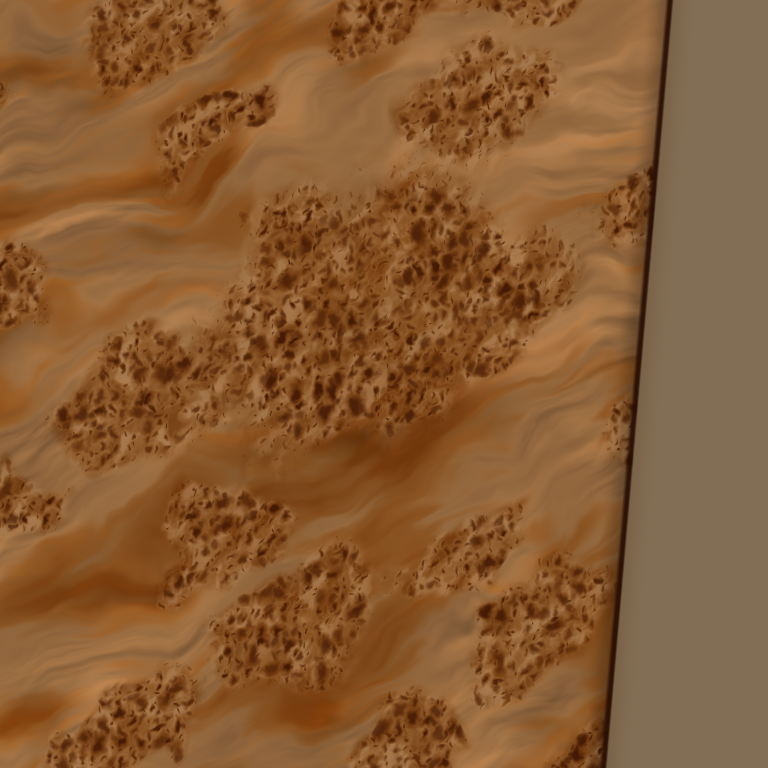
Give the GLSL for this texture, as a three.js fragment shader.

```glsl
// Polished burl veneer with a slanted right edge against a plain grey-beige wall.
// Stretched noise makes the silky fibres; jittered ellipses on a tilted grid make
// the burl clusters, which are filled with small dark knots from a cell loop.

#define GRAIN_ANGLE 0.45
#define FIBRE_SCALE vec2(13.0, 62.0)
#define CLUSTER_ANGLE 0.62
#define CLUSTER_SIZE vec2(0.27, 0.20)
#define CLUSTER_SHARE 0.82
#define KNOT_COUNT 42.0
#define EDGE_BOTTOM 0.788
#define EDGE_LEAN 0.087

varying vec2 vUv;

const vec3 SHEEN = vec3(0.66, 0.48, 0.31);
const vec3 TAN   = vec3(0.61, 0.43, 0.26);
const vec3 HONEY = vec3(0.53, 0.32, 0.13);
const vec3 AMBER = vec3(0.43, 0.21, 0.04);
const vec3 KNOT  = vec3(0.25, 0.09, 0.015);
const vec3 WALL  = vec3(0.51, 0.43, 0.33);
const vec3 WALL_SHADE = vec3(0.47, 0.37, 0.27);

float hash(vec2 p) {
  vec3 q = fract(p.xyx * 0.1031);
  q += dot(q, q.yzx + 33.33);
  return fract((q.x + q.y) * q.z);
}

vec2 hash2(vec2 p) { return vec2(hash(p), hash(p + 57.3)); }

float noise(vec2 p) {
  vec2 i = floor(p), f = fract(p);
  f = f * f * (3.0 - 2.0 * f);
  return mix(mix(hash(i), hash(i + vec2(1, 0)), f.x),
             mix(hash(i + vec2(0, 1)), hash(i + vec2(1, 1)), f.x), f.y);
}

float fbm(vec2 p) {
  float sum = 0.0, gain = 0.57;
  for (int i = 0; i < 3; i++) {
    sum += gain * noise(p);
    p = p * 2.03 + 17.7;
    gain *= 0.5;
  }
  return sum;
}

vec2 warp(vec2 p) { return vec2(fbm(p), fbm(p + 41.0)) - 0.5; }

// Coordinates of p in a frame turned by angle a
vec2 turn(vec2 p, float a) {
  return mat2(cos(a), -sin(a), sin(a), cos(a)) * p;
}

// Burl coverage: one broad central patch plus scattered tilted ellipses
float burlMask(vec2 p) {
  p += 0.11 * warp(p * 11.0);
  float cover = 1.0 - length(turn(p - vec2(0.46, 0.59), CLUSTER_ANGLE) / vec2(0.25, 0.17));
  vec2 q = turn(p, CLUSTER_ANGLE) / CLUSTER_SIZE;
  for (int y = -1; y <= 1; y++)
  for (int x = -1; x <= 1; x++) {
    vec2 cell = floor(q) + vec2(x, y);
    vec2 centre = cell + 0.25 + 0.5 * hash2(cell + 9.0);
    vec2 radius = vec2(0.32, 0.27) + vec2(0.22, 0.18) * hash2(cell + 23.0);
    float present = step(hash(cell + 71.0), CLUSTER_SHARE);
    cover = max(cover, present * (1.0 - length((q - centre) / radius)));
  }
  return smoothstep(0.0, 0.28, cover);
}

// x: dark knot cores, y: brown halos, z: pale rims where fibres part around them
vec3 knots(vec2 p, float count, float mask) {
  vec2 q = (p + 0.018 * warp(p * 65.0)) * count;
  vec3 found = vec3(0.0);
  for (int y = -1; y <= 1; y++)
  for (int x = -1; x <= 1; x++) {
    vec2 cell = floor(q) + vec2(x, y);
    float size = hash(cell + 5.0);
    vec2 offset = turn(q - cell - 0.15 - 0.7 * hash2(cell), 0.6 + 1.2 * hash(cell + 31.0));
    float d = length(offset * vec2(0.8, 1.35));
    float r = mask * mix(0.16, 0.50, size * size) + 0.001;
    float core = (1.0 - smoothstep(0.35 * r, 1.15 * r, d)) * (0.5 + 0.5 * hash(cell + 13.0));
    float halo = 1.0 - smoothstep(0.8 * r, 1.9 * r, d);
    float rim = smoothstep(1.2 * r, 1.8 * r, d) * (1.0 - smoothstep(1.8 * r, 2.7 * r, d));
    found = max(found, vec3(core, halo, rim) * mask);
  }
  return found;
}

vec3 wood(vec2 p) {
  // Silky figure: broad stains, mid streaks and fine fibres
  vec2 g = turn(p, GRAIN_ANGLE) + 0.16 * warp(p * 4.5) + 0.025 * warp(p * 17.0);
  float stain = fbm(g * vec2(3.0, 6.0) + 3.0);
  float streak = fbm(g * vec2(7.0, 24.0) + 11.0);
  float fibre = fbm(g * FIBRE_SCALE);
  float silk = smoothstep(0.3, 0.65, fbm(p * 6.0 + 23.0));
  float band = exp(-pow((p.y - 0.27 - 0.36 * p.x) / 0.09, 2.0));
  float tone = stain + 0.5 * (streak - 0.5) + 0.25 * (fibre - 0.5) - 0.03
             + 0.16 * band + 0.09 * smoothstep(0.6, 0.85, p.x);
  vec3 col = mix(TAN, HONEY, smoothstep(0.49, 0.66, tone));
  col = mix(col, AMBER, 0.95 * smoothstep(0.64, 0.84, tone));
  col = mix(col, SHEEN, 0.7 * smoothstep(0.5, 0.75, streak) * (1.0 - smoothstep(0.4, 0.62, stain)));
  col *= 1.0 + 0.22 * (streak - 0.5) + mix(0.12, 0.5, silk) * (fibre - 0.5);

  // Burl patches: mottled ground, halos, pale rims, then dark cores of two sizes
  float mask = burlMask(p);
  float crowd = mask * smoothstep(0.25, 0.50, fbm(p * 14.0 + 5.0));
  float mottle = fbm(turn(p, 1.0) * vec2(42.0, 75.0) + 1.5 * warp(p * 30.0));
  vec3 ground = mix(AMBER, HONEY, smoothstep(0.25, 0.48, mottle));
  ground = mix(ground, SHEEN, smoothstep(0.46, 0.74, mottle));
  col = mix(col, ground, 0.75 * mask);
  vec3 large = knots(p, KNOT_COUNT, crowd);
  vec3 small = knots(p + 3.7, 1.6 * KNOT_COUNT, mask * 0.85);
  vec3 k = max(large, small * vec3(0.75, 0.7, 0.8));
  col = mix(col, SHEEN, 0.25 * k.z);
  col = mix(col, AMBER, 0.75 * k.y);
  return mix(col, KNOT, 0.95 * k.x);
}

void main() {
  // Signed distance across the slanted panel edge, positive on the wall
  float side = vUv.x - EDGE_BOTTOM - EDGE_LEAN * vUv.y;
  vec3 panel = wood(vUv) * (1.0 - 0.28 * smoothstep(-0.035, 0.0, side));
  vec3 wall = mix(WALL, WALL_SHADE, 0.7 * (1.0 - smoothstep(0.0, 0.03, side)));
  vec3 col = mix(panel, wall, smoothstep(-0.001, 0.002, side));
  float seam = smoothstep(-0.009, -0.003, side) * (1.0 - smoothstep(-0.001, 0.003, side));
  gl_FragColor = vec4(mix(col, KNOT * 0.6, 0.9 * seam), 1.0);
}
```
